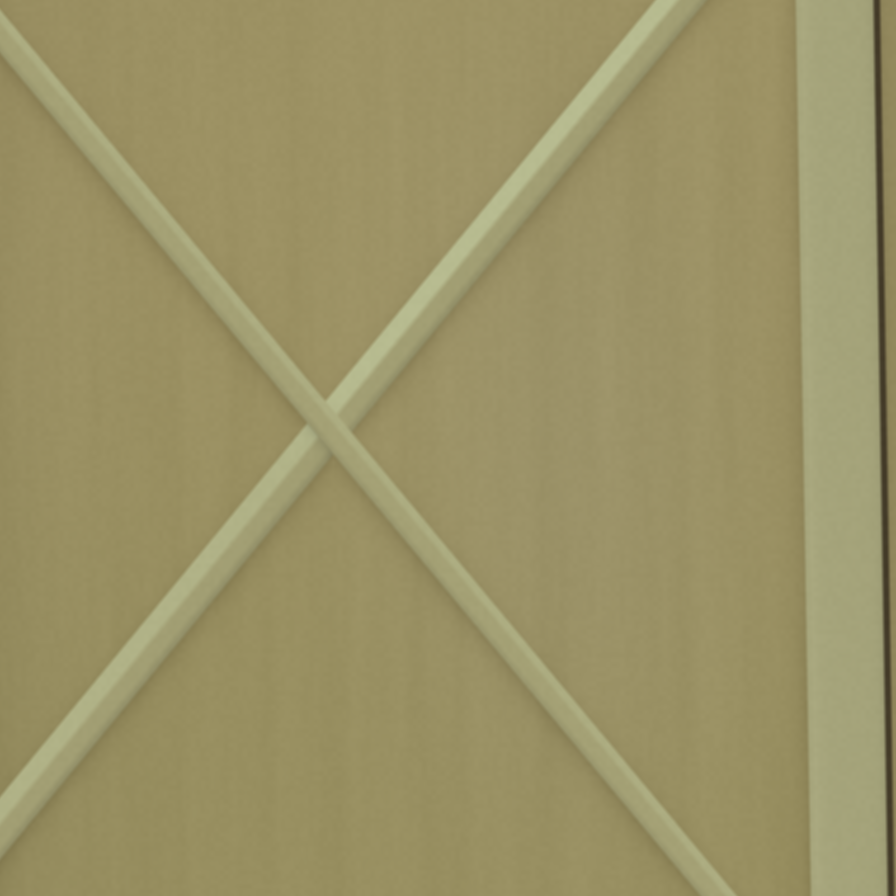
Reproduce this texture procedurally as a Shadertoy shader.

```glsl
// Pale wooden panel with two crossed bevelled slats, a side stile and a dark door gap.

const vec3 PANEL      = vec3(0.615, 0.572, 0.390);
const vec3 PANEL_LOW  = vec3(0.595, 0.560, 0.375);
const vec3 PANEL_COOL = vec3(0.612, 0.577, 0.415);
const vec3 SLAT       = vec3(0.643, 0.630, 0.458);
const vec3 HIGHLIGHT  = vec3(0.722, 0.740, 0.570);
const vec3 STILE      = vec3(0.645, 0.640, 0.478);
const vec3 GAP        = vec3(0.235, 0.200, 0.135);
const vec3 SHADOW     = vec3(0.80, 0.78, 0.73);   // multiplier on the panel

// Slat centre lines, from left to right
const vec2 RISE_START = vec2(0.0, 0.0755);
const vec2 RISE_END   = vec2(0.7604, 1.0);
const vec2 FALL_START = vec2(0.0, 0.965);
const vec2 FALL_END   = vec2(0.802, 0.0);
const float RISE_HALF = 0.0222;
const float FALL_HALF = 0.0156;

// Stile edge and gap positions: bottom, top
const vec2 STILE_X = vec2(0.905, 0.888);
const vec2 GAP_X   = vec2(0.9945, 0.9785);
const float GAP_HALF = 0.0036;

const float SOFT  = 0.0028;
const float GRAIN = 0.030;

float hash(vec2 p) {
    p = fract(p * vec2(0.1031, 0.1137));
    p += dot(p, p.yx + 33.33);
    return fract((p.x + p.y) * p.x * 17.0);
}

float noise(vec2 p) {
    vec2 i = floor(p), f = fract(p);
    f = f * f * (3.0 - 2.0 * f);
    return mix(mix(hash(i), hash(i + vec2(1, 0)), f.x),
               mix(hash(i + vec2(0, 1)), hash(i + vec2(1, 1)), f.x), f.y);
}

// Signed distance to a line, positive on its upper side
float lineSide(vec2 p, vec2 a, vec2 b) {
    vec2 d = normalize(b - a);
    return dot(p - a, vec2(-d.y, d.x));
}

float inside(float d, float halfWidth) {
    return 1.0 - smoothstep(-SOFT, SOFT, abs(d) - halfWidth);
}

// Long vertical fibres that wander a little
float woodGrain(vec2 p) {
    p.x += 0.035 * noise(p * vec2(3.0, 1.6)) + 0.02 * p.y;
    float g = 0.0, amp = 0.45;
    vec2 freq = vec2(28.0, 1.5);
    for (int i = 0; i < 3; i++) {
        g += amp * (noise(p * freq + float(i) * 19.0) - 0.5);
        freq *= vec2(2.1, 2.4);
        amp *= 0.72;
    }
    return g;
}

// Contact shadow: short above the slat, longer below it
float slatShadow(float d, float halfWidth) {
    float reach = max(abs(d) - halfWidth, 0.0);
    return d < 0.0 ? 0.62 * exp(-reach / 0.010) : 0.22 * exp(-reach / 0.007);
}

vec3 panelColor(vec2 uv) {
    vec3 col = mix(PANEL_LOW, PANEL, smoothstep(0.1, 0.8, uv.y));
    vec2 q = (uv - vec2(0.64, 0.50)) / vec2(0.20, 0.40);
    col = mix(col, PANEL_COOL, 0.8 * exp(-dot(q, q)));
    col *= 1.0 - 0.035 * exp(-uv.x / 0.12);
    return col + GRAIN * woodGrain(uv);
}

void mainImage(out vec4 fragColor, in vec2 fragCoord) {
    vec2 uv = fragCoord / iResolution.xy;
    float rise = lineSide(uv, RISE_START, RISE_END);
    float fall = lineSide(uv, FALL_START, FALL_END);
    float stile = uv.x - mix(STILE_X.x, STILE_X.y, uv.y);
    float gap = uv.x - mix(GAP_X.x, GAP_X.y, uv.y);

    // Panel and the shadows that fall on it
    vec3 col = panelColor(uv);
    float shade = max(slatShadow(rise, RISE_HALF), slatShadow(fall, FALL_HALF));
    shade = max(shade, 0.45 * exp(-max(-stile, 0.0) / 0.010));
    col *= mix(vec3(1.0), SHADOW, shade);

    // Rising slat: bright upper bevel, darker lower face
    vec3 riseCol = mix(SLAT * 0.985, HIGHLIGHT, smoothstep(-0.001, 0.007, rise)
                 * mix(0.65, 0.95, smoothstep(0.45, 0.6, uv.y)));
    riseCol *= 1.0 - 0.10 * smoothstep(-0.011, -RISE_HALF, rise);
    riseCol *= 1.0 - 0.12 * exp(-max(-fall - FALL_HALF, 0.0) / 0.006) * step(fall, 0.0);
    col = mix(col, riseCol, inside(rise, RISE_HALF));

    // Falling slat lies on top, with a thin lit edge
    vec3 fallCol = mix(SLAT, HIGHLIGHT, 0.42 * smoothstep(0.003, 0.010, fall));
    fallCol *= 1.0 - 0.07 * smoothstep(-0.006, -FALL_HALF, fall);
    col = mix(col, fallCol, inside(fall, FALL_HALF));

    // Stile, the gap beside it and the next door
    vec3 stileCol = STILE + 0.018 * exp(-abs(stile - 0.008) / 0.008);
    col = mix(col, stileCol, smoothstep(-SOFT, SOFT, stile));
    col = mix(col, PANEL * 0.94, smoothstep(-SOFT, SOFT, gap));
    col *= 1.0 - 0.10 * exp(-abs(gap) / 0.006);
    col = mix(col, GAP, 0.92 * inside(gap, GAP_HALF));

    // Fine surface mottling
    col += 0.012 * (noise(uv * 190.0) - 0.5);
    fragColor = vec4(col, 1.0);
}
```
